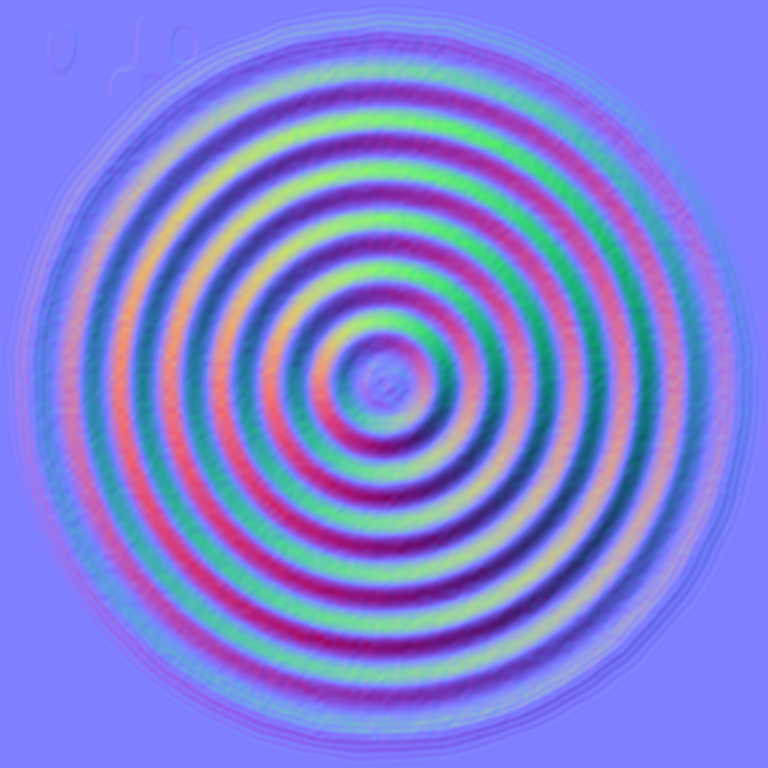
A three.js fragment shader for this texture map:

```glsl
// Normal map of concentric ripples on a flat lavender sheet.
// A skewed radial cosine slope is faded at the core and rim, roughened by
// the gradient of value noise, then encoded as a tangent-space colour.

#define CENTER vec2(0.5, 0.5)
#define RING_PERIOD 0.0651
#define FIRST_CREST 0.0833
#define OUTWARD_TILT 0.88
#define INWARD_TILT 0.72
#define FADE_START 0.36
#define RIM_RADIUS 0.495
#define RING_SKEW 2.8
#define GRAIN_SCALE 115.0
#define GRAIN_AMOUNT 0.13
#define DEPTH_LOSS 0.64

varying vec2 vUv;

const float TAU = 6.2831853;

float hash(vec2 p) {
  p = fract(p * vec2(0.1031, 0.1137));
  p += dot(p, p.yx + 33.33);
  return fract((p.x + p.y) * p.x * 17.0);
}

float valueNoise(vec2 p) {
  vec2 cell = floor(p);
  vec2 f = fract(p);
  f = f * f * (3.0 - 2.0 * f);
  float low = mix(hash(cell), hash(cell + vec2(1.0, 0.0)), f.x);
  float high = mix(hash(cell + vec2(0.0, 1.0)), hash(cell + 1.0), f.x);
  return mix(low, high, f.y);
}

// Finite-difference gradient of the noise
vec2 noiseSlope(vec2 p) {
  vec2 e = vec2(0.35, 0.0);
  return vec2(valueNoise(p + e.xy) - valueNoise(p - e.xy),
              valueNoise(p + e.yx) - valueNoise(p - e.yx));
}

// Signed radial tilt: positive leans outward, negative inward.
// The skew pushes inward slopes towards the next crest as rings widen.
float rippleTilt(float r) {
  float phase = TAU * (r - FIRST_CREST) / RING_PERIOD;
  float wave = cos(phase - RING_SKEW * r * r * 0.5 * (1.0 - cos(phase)));
  float shaped = sign(wave) * pow(abs(wave), 0.85);
  float core = smoothstep(0.008, 0.068, r);
  float rim = clamp((RIM_RADIUS - r) / (RIM_RADIUS - FADE_START), 0.0, 1.0);
  float tilt = shaped * (wave > 0.0 ? OUTWARD_TILT : INWARD_TILT);
  return tilt * core * pow(rim, 0.8);
}

// Thin terraces where the height is too shallow to stay smooth
float terraceTilt(float r) {
  float rimBand = smoothstep(0.425, 0.46, r) * (1.0 - smoothstep(0.482, 0.506, r));
  float coreBand = 1.0 - smoothstep(0.015, 0.045, r);
  return 0.08 * rimBand * sin(r * TAU * 105.0)
       + 0.07 * coreBand * sin(r * TAU * 85.0);
}

// Faint embossed contour marks in the upper left corner
vec2 cornerMarks(vec2 uv) {
  vec2 q = uv * vec2(25.0, 17.0) + 3.0;
  float contour = abs(valueNoise(q) - 0.5);
  float line = 1.0 - smoothstep(0.02, 0.07, contour);
  vec2 reach = (uv - vec2(0.17, 0.925)) / vec2(0.15, 0.065);
  float mask = 1.0 - smoothstep(0.6, 1.0, length(reach));
  return 0.25 * line * mask * noiseSlope(q);
}

vec3 encodeNormal(vec2 slope) {
  float depth = DEPTH_LOSS * pow(length(slope) + 0.0001, 1.55);
  return clamp(vec3(0.5 - 0.5 * slope.x,
                    0.5 + 0.5 * slope.y,
                    1.0 - depth), 0.0, 1.0);
}

void main() {
  vec2 offset = vUv - CENTER;
  float r = length(offset);
  vec2 outward = offset / max(r, 0.0001);

  // Slight wobble keeps the terrace lines from being perfect circles
  float wobble = 0.006 * (valueNoise(vUv * 24.0) - 0.5);
  vec2 slope = outward * (rippleTilt(r) + terraceTilt(r + wobble));

  // Surface grain lies only on the rippled disc, coarser at the core
  float disc = 1.0 - smoothstep(0.45, 0.49, r);
  float core = 1.0 - smoothstep(0.02, 0.05, r);
  slope += GRAIN_AMOUNT * disc * noiseSlope(vUv * GRAIN_SCALE);
  slope += 0.2 * core * noiseSlope(vUv * GRAIN_SCALE * 0.7);
  slope += cornerMarks(vUv) * smoothstep(0.46, 0.49, r);

  gl_FragColor = vec4(encodeNormal(slope), 1.0);
}
```
